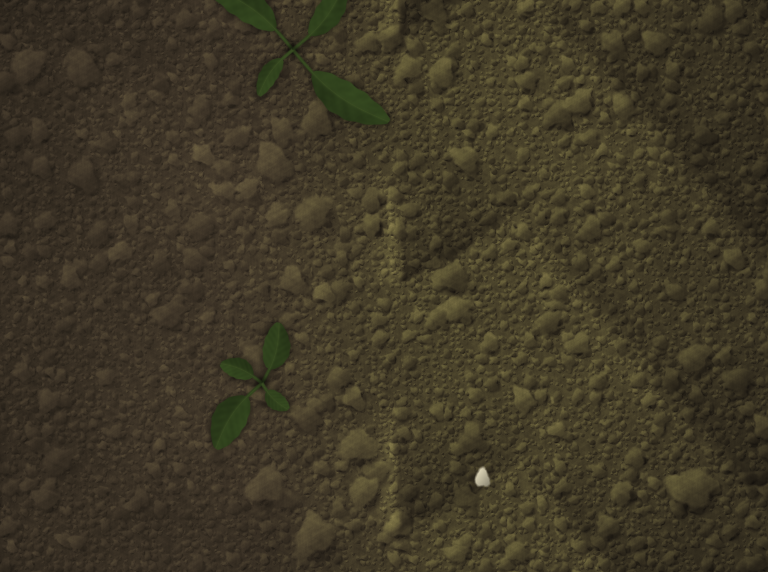
A WebGL 2 fragment shader for this texture:

```glsl
#version 300 es
precision highp float;
uniform vec2 u_resolution;
out vec4 fragColor;

vec3 hash3(vec2 p) {
  vec3 k = vec3(dot(p, vec2(127.1, 311.7)), dot(p, vec2(269.5, 183.3)), dot(p, vec2(41.9, 289.1)));
  return fract(sin(k) * 43758.5);
}

mat2 turn(float a) {
  return mat2(cos(a), -sin(a), sin(a), cos(a));
}

// Layered, rotated sines, roughly -1 to 1
float ripple(vec2 p) {
  float sum = 0.0, amp = 0.5;
  for (int i = 0; i < 5; i++) {
    sum += amp * sin(p.x + 1.7 * sin(p.y * 0.8)) * cos(p.y + float(i));
    p = turn(1.1) * p * 1.9 + 2.3;
    amp *= 0.6;
  }
  return sum;
}

// Paints one scattered layer of lumps, with cast shadows, over a tone
float addClods(float tone, float ground, vec2 p, float scale, float fill, float relief) {
  vec2 q = p * scale, cell = floor(q);
  for (int j = -1; j <= 1; j++)
  for (int i = -1; i <= 1; i++) {
    vec2 id = cell + vec2(i, j);
    vec3 h = hash3(id + scale);
    if (h.z > fill) continue;
    vec2 d = q - id - 0.15 - 0.7 * h.xy;
    float size = mix(0.2, 0.46, fract(h.z * 57.0));
    vec2 local = turn(h.x * 6.3) * d * vec2(0.88, 1.2);
    float a = atan(local.y, local.x);
    float outline = size * (1.0 + 0.13 * sin(3.0 * a + 9.0 * h.y) + 0.08 * sin(5.0 * a + 20.0 * h.x));
    float r = length(local) / outline;
    float soft = 0.08 + scale / u_resolution.y / size;
    float shadow = 1.0 - smoothstep(0.65, 1.25, length(d - size * vec2(0.22, -0.3)) / size);
    float cover = 1.0 - smoothstep(1.0 - soft, 1.0 + soft, r);
    float lit = dot(d, vec2(-0.6, 0.8)) / size;
    float facet = 0.55 * lit + 0.45 * clamp(lit * 4.0 + h.y - 0.5, -1.0, 1.0);
    tone *= 1.0 - 1.35 * relief * shadow;
    tone = mix(tone, ground * (0.92 + 0.25 * h.y + relief * facet), cover * 0.9);
  }
  return tone;
}

// Tread marks: upright ridges with slanting hollows, and long diagonal banks
float treads(vec2 p) {
  const float period = 0.432;
  p += 0.011 * vec2(ripple(p * 17.0), ripple(p * 15.0 + 4.0));
  vec2 q = vec2(p.x - 0.695, mod(p.y - 0.065, period));
  float rise = q.y - 0.57 * q.x;
  float span = smoothstep(0.0, 0.02, q.y) * (1.0 - smoothstep(0.14, 0.25, q.y));
  float ridge = span * exp(-abs(q.x + 0.016) / 0.02) * (1.0 - smoothstep(-0.006, 0.006, q.x));
  float hollow = smoothstep(-0.005, 0.02, rise) * exp(-max(rise, 0.0) / 0.07)
    * smoothstep(-0.004, 0.008, q.x) * (1.0 - smoothstep(0.08, 0.32, q.x));
  float m = mod(p.y - 0.825 + 1.15 * (p.x - 1.1), period);
  float bank = exp((m - period) / 0.08) * smoothstep(0.0, 0.03, period - m);
  float ditch = exp(-m / 0.06) * smoothstep(0.0, 0.03, m);
  float side = smoothstep(0.88, 1.02, p.x);
  return 0.34 * ridge - 0.48 * hollow + side * (0.2 * bank - 0.24 * ditch);
}

// Lays a ring of stalked leaves on the soil
vec3 addRosette(vec3 color, vec2 p, vec2 centre, float start, float stride, float width, vec4 lengths) {
  float px = 1.0 / u_resolution.y;
  for (int i = 0; i < 4; i++) {
    float len = lengths[i];
    vec2 q = turn(start + stride * float(i)) * (p - centre);
    q.y += 0.08 * len * sin(3.1 * q.x / len);
    float t = q.x / len, blade = clamp((t - 0.25) / 0.75, 0.0, 1.0);
    float halfWidth = 0.003 + len * (width + 0.006 * sin(t * 38.0)) * pow(sin(3.1416 * pow(blade, 0.9)), 0.7);
    float d = max(abs(q.y) - halfWidth, max(-q.x, q.x - len));
    float rib = exp(-abs(q.y) / 0.0022);
    float vein = sin((t - abs(q.y) / len) * 50.0);
    vec3 green = vec3(0.175, 0.24, 0.105) * (1.0 + 0.025 * vein + 0.14 * ripple(p * 45.0)
      + 0.08 * sign(q.y) * smoothstep(0.0, 0.004, abs(q.y)));
    green = mix(green, vec3(0.26, 0.33, 0.15), 0.5 * rib);
    color *= 1.0 - 0.3 * (1.0 - smoothstep(-0.004, 0.014, d));
    color = mix(color, green, 1.0 - smoothstep(-px, px, d));
  }
  return color;
}

void main() {
  vec2 p = gl_FragCoord.xy / u_resolution.y;
  float right = smoothstep(0.35, 0.8, p.x + 0.05 * ripple(p * 6.0));

  // Broad light, darker towards the corners
  vec2 c = p - vec2(0.67, 0.5);
  float ground = 0.272 + 0.053 * exp(-pow((p.x - 0.87) / 0.25, 2.0)) - 0.105 * dot(c, c);
  ground *= 1.0 + treads(p) + 0.1 * ripple(p * 9.0);
  float relief = mix(0.16, 0.27, right);

  // Soil, from dust up to large lumps
  vec2 w = p + 0.003 * vec2(ripple(p * 60.0), ripple(p * 55.0 + 7.0));
  float tone = ground * (0.93 + 0.09 * ripple(p * 150.0));
  tone = addClods(tone, ground, w, 97.0, 0.75, relief * 0.9);
  tone = addClods(tone, ground, w, 53.0, 0.65, relief);
  tone = addClods(tone, ground * 1.03, w, 31.0, mix(0.3, 0.48, right), relief);
  tone = addClods(tone, ground * 1.06, w, 19.0, 0.24, relief);
  tone = addClods(tone, ground * 1.08, w, 12.0, 0.15, relief);
  tone *= 1.0 + 0.1 * ripple(p * 170.0) + 0.07 * ripple(p * 310.0 + 5.0);

  float olive = clamp(0.6 * right + 3.0 * (tone - 0.24), 0.0, 1.0);
  vec3 color = tone * mix(vec3(1.0, 0.845, 0.64), vec3(1.0, 0.92, 0.56), olive);

  // Pale pebble
  vec2 s = (w - vec2(0.843, 0.164)) * vec2(1.15, 0.9);
  float pebble = 1.0 - smoothstep(0.012, 0.018, length(s) + 0.002 * sin(3.0 * atan(s.y, s.x)));
  color = mix(color, vec3(0.8, 0.77, 0.66) * (0.9 + 9.0 * (s.y - s.x)), pebble);

  // Seedlings
  color = addRosette(color, p, vec2(0.512, 0.913), 2.5, -1.57, 0.13, vec4(0.185, 0.155, 0.21, 0.1));
  color = addRosette(color, p, vec2(0.458, 0.33), 1.3, 1.4, 0.19, vec4(0.11, 0.08, 0.14, 0.065));
  fragColor = vec4(color, 1.0);
}
```
